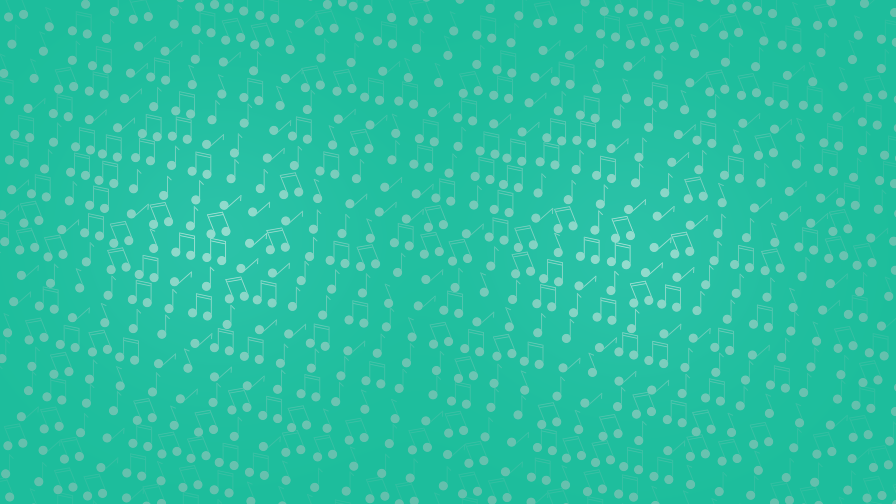
A WebGL 1 fragment shader for this pattern:

```glsl
precision highp float;
uniform vec2 u_resolution;

#define ORIGIN vec2(0.622, 0.550)
#define STEP_ACROSS vec2(0.0589, -0.0131)
#define STEP_DOWN vec2(-0.0123, -0.0540)
#define JITTER 0.010
#define HEAD_RADIUS 0.0090
#define STEM_LENGTH 0.038
#define LINE_WIDTH 0.0010
#define PAIR_SPAN vec2(0.0295, -0.0062)
#define PAIR_SHARE 0.40
#define GLOW_SIZE vec2(0.31, 0.30)
#define LEFT_GLOW vec2(0.435, 0.530)
#define RIGHT_GLOW vec2(1.250, 0.505)

const vec3 BASE = vec3(0.112, 0.742, 0.610);
const vec3 GLOW = vec3(0.168, 0.760, 0.658);
const vec3 DIM_NOTE = vec3(0.66, 0.76, 0.74);
const vec3 LIT_NOTE = vec3(0.80, 0.92, 0.89);

float hash(vec2 p) {
  vec3 q = fract(vec3(p.xyx) * 0.1031);
  q += dot(q, q.yzx + 33.33);
  return fract((q.x + q.y) * q.z);
}

float cross2(vec2 a, vec2 b) {
  return a.x * b.y - a.y * b.x;
}

vec2 turn(vec2 p, float angle) {
  float c = cos(angle), s = sin(angle);
  return vec2(c * p.x + s * p.y, c * p.y - s * p.x);
}

float segment(vec2 p, vec2 a, vec2 b) {
  vec2 d = b - a;
  return length(p - a - d * clamp(dot(p - a, d) / dot(d, d), 0.0, 1.0));
}

float glowAt(vec2 p, vec2 center) {
  vec2 d = (p - center) / GLOW_SIZE;
  return exp(-dot(d, d));
}

// Distances to the heads (x) and to the thin lines (y) of one note
vec2 noteDistance(vec2 p, bool paired) {
  vec2 foot = vec2(HEAD_RADIUS * 0.85, 0.0);
  vec2 top = foot + vec2(0.0, STEM_LENGTH);
  float head = length(p) - HEAD_RADIUS;
  float line = segment(p, foot, top);
  if (paired) {
    vec2 drop = vec2(0.0, -0.005);
    head = min(head, length(p - PAIR_SPAN) - HEAD_RADIUS);
    line = min(line, segment(p, foot + PAIR_SPAN, top + PAIR_SPAN));
    line = min(line, segment(p, top, top + PAIR_SPAN));
    line = min(line, segment(p, top + drop, top + PAIR_SPAN + drop));
  } else {
    line = min(line, segment(p, top, top + vec2(0.007, -0.007)));
  }
  return vec2(head, line - LINE_WIDTH);
}

// Nearest note on a slanted lattice that repeats every 13 steps across
vec2 scatterNotes(vec2 p) {
  vec2 q = p - ORIGIN;
  vec2 cell = floor(vec2(cross2(q, STEP_DOWN), cross2(STEP_ACROSS, q))
            / cross2(STEP_ACROSS, STEP_DOWN) + 0.5);
  vec2 nearest = vec2(1.0);
  for (int j = -1; j <= 1; j++) {
    for (int i = -1; i <= 1; i++) {
      vec2 id = cell + vec2(float(i), float(j));
      float repeatIndex = floor(id.x / 13.0);
      vec2 key = id + repeatIndex * vec2(-13.0, 3.0) + 40.0;
      bool paired = hash(key) < PAIR_SHARE;
      float pose = hash(key + 17.3);
      float angle = pose < 0.5 ? 0.0 : 0.38;
      if (!paired && pose > 0.7) angle = -0.85;
      vec2 shift = vec2(hash(key + 5.7), hash(key + 29.1)) - 0.5;
      vec2 local = q - id.x * STEP_ACROSS - id.y * STEP_DOWN - shift * JITTER;
      local = turn(local, angle);
      if (paired) local += PAIR_SPAN * 0.5;
      nearest = min(nearest, noteDistance(local, paired));
    }
  }
  return nearest;
}

void main() {
  vec2 p = gl_FragCoord.xy / u_resolution.y;
  float pixel = 1.0 / u_resolution.y;
  float glow = min(glowAt(p, LEFT_GLOW) + glowAt(p, RIGHT_GLOW), 1.0);

  // Background with two soft lights
  vec3 color = mix(BASE, GLOW, glow);

  // Lines fade out away from the light, heads stay visible
  vec2 cover = 1.0 - smoothstep(-0.55 * pixel, 0.55 * pixel, scatterNotes(p));
  vec3 noteColor = mix(DIM_NOTE, LIT_NOTE, glow);
  float headAlpha = cover.x * mix(0.50, 0.64, glow);
  float lineAlpha = cover.y * mix(0.12, 0.68, glow);
  color = mix(color, noteColor, max(headAlpha, lineAlpha));

  gl_FragColor = vec4(color, 1.0);
}
```
